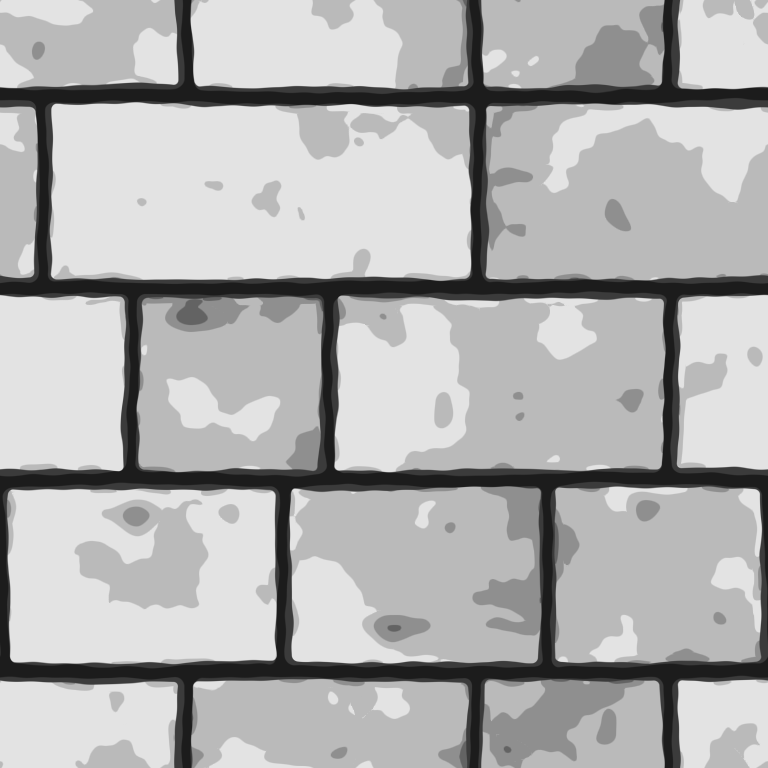
This texture is drawn by a Shadertoy shader. Its source:

```glsl
// Seamless wall of worn grey stone blocks in four staggered courses, in flat posterised tones.
#define COURSES 4.0                  // rows of blocks per canvas
#define COURSE_SHIFT 0.125           // height of the lowest mortar bed
#define GAP vec2(0.0105, 0.0125)     // half width of upright and level mortar
#define CORE_DEPTH 0.0046            // how far the black core sits inside the mortar
#define CORNER 0.007                 // rounding of block corners
#define RIM 0.011                    // width of the worn border of a block
#define STAIN 1.7                    // strength of the large patches
#define SPOT 7.0                     // strength of the small dark pits
#define MORTAR_DARK 0.11
#define MORTAR_LIGHT 0.23

// Per course, from the bottom: joint positions, then tone and sideways tone
// slope of the block to the right of each joint (0 = darkest, 3 = lightest).
const vec3 JOINTS[4] = vec3[4](vec3(0.002, 0.369, 0.712), vec3(0.173, 0.428, 0.872),
                               vec3(0.055, 0.622, 0.622), vec3(0.243, 0.620, 0.871));
const vec3 TONES[4] = vec3[4](vec3(2.95, 2.1, 2.2), vec3(1.75, 2.45, 3.0),
                              vec3(3.0, 2.1, 2.1), vec3(2.6, 1.7, 2.85));
const vec3 SLOPES[4] = vec3[4](vec3(0.0, -1.4, 0.3), vec3(-0.3, -0.6, 0.0),
                               vec3(0.0, 0.2, 0.0), vec3(-0.8, 0.0, -0.3));
const float SHADES[4] = float[4](0.39, 0.56, 0.73, 0.89);

vec2 gradient(vec2 cell, float period) {
    cell = mod(cell, period);
    float angle = 6.2832 * fract(sin(dot(cell, vec2(127.1, 311.7))) * 43758.5);
    return vec2(cos(angle), sin(angle));
}

// Gradient noise that repeats after a whole number of cells.
float noise(vec2 p, float period) {
    vec2 i = floor(p), f = p - i;
    vec2 u = f * f * f * (f * (f * 6.0 - 15.0) + 10.0);
    vec2 e = vec2(0.0, 1.0);
    float a = dot(gradient(i, period), f);
    float b = dot(gradient(i + e.yx, period), f - e.yx);
    float c = dot(gradient(i + e.xy, period), f - e.xy);
    float d = dot(gradient(i + e.yy, period), f - e.yy);
    return mix(mix(a, b, u.x), mix(c, d, u.x), u.y);
}

float layer(vec2 p, float freq, vec2 offset) {
    return noise(p * freq + offset, freq);
}

// Bends straight edges into hand-cut ones.
vec2 roughen(vec2 p, vec2 seed) {
    vec2 slow = vec2(layer(p, 5.0, seed), layer(p, 5.0, seed + 2.4));
    vec2 fine = vec2(layer(p, 26.0, seed), layer(p, 26.0, seed + 7.3));
    return p + 0.008 * slow + 0.0045 * fine;
}

// Depth inside the block (negative in mortar); also its course, slot and place across.
float blockDepth(vec2 p, out int course, out int slot, out float across) {
    float y = fract(p.y - COURSE_SHIFT) * COURSES;
    course = int(min(floor(y), COURSES - 1.0));
    float left = 2.0, right = 2.0;
    slot = 0;
    for (int k = 0; k < 3; k++) {
        float joint = JOINTS[course][k];
        float fromLeft = fract(p.x - joint);
        if (fromLeft < left) { left = fromLeft; slot = k; }
        right = min(right, fract(joint - p.x));
    }
    float width = left + right;
    across = left / width - 0.5;
    vec2 halfSize = 0.5 * vec2(width, 1.0 / COURSES) - GAP;
    vec2 center = vec2(0.5 * (left - right), (fract(y) - 0.5) / COURSES);
    vec2 q = abs(center) - halfSize + CORNER;
    return CORNER - length(max(q, 0.0)) - min(max(q.x, q.y), 0.0);
}

// Continuous stone tone before it is split into flat shades.
float stoneTone(vec2 p, float depth, int course, int slot, float across) {
    vec2 seed = vec2(3.7, 1.9) * float(course * 3 + slot);
    float tone = TONES[course][slot] + SLOPES[course][slot] * across;
    tone += STAIN * layer(p, 6.0, seed) + 0.6 * layer(p, 16.0, seed);
    tone += 0.18 * layer(p, 45.0, seed);
    tone -= SPOT * max(layer(p, 13.0, seed + 5.2) - 0.37, 0.0);
    float rim = 1.0 - smoothstep(0.0, RIM, depth);
    return tone + rim * (2.6 * layer(p, 19.0, seed.yx) - 0.35);
}

float posterise(float tone) {
    float soft = clamp(0.7 * fwidth(tone), 0.001, 0.45);
    float shade = SHADES[0];
    for (int k = 1; k < 4; k++) {
        float edge = float(k) - 0.5;
        shade = mix(shade, SHADES[k], smoothstep(edge - soft, edge + soft, tone));
    }
    return shade;
}

void mainImage(out vec4 fragColor, in vec2 fragCoord) {
    vec2 p = fragCoord / iResolution.y;
    float pixel = 0.8 / iResolution.y;
    int course, slot, unusedCourse, unusedSlot;
    float across, unusedAcross;

    // Block outline, and a separately bent outline for the black core
    float depth = blockDepth(roughen(p, vec2(0.3)), course, slot, across);
    float coreDepth = blockDepth(roughen(p, vec2(1.1, 0.6)), unusedCourse, unusedSlot, unusedAcross);

    // Stone over mortar
    float stone = posterise(stoneTone(p, depth, course, slot, across));
    float core = smoothstep(-pixel, pixel, coreDepth + CORE_DEPTH);
    float mortar = mix(MORTAR_DARK, MORTAR_LIGHT, core);
    float shade = mix(mortar, stone, smoothstep(-pixel, pixel, depth));
    fragColor = vec4(vec3(shade), 1.0);
}
```
